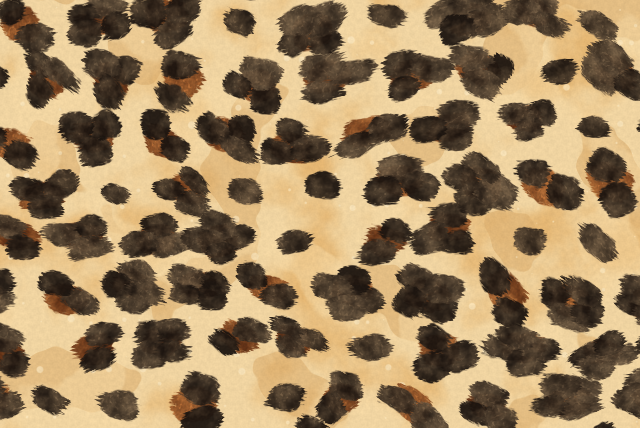
A WebGL 1 fragment shader for this pattern:

```glsl
precision highp float;
// Watercolour leopard rosettes: dry-brushed dark dabs around rust centres on a cream wash.

uniform vec2 u_resolution;

#define CELL vec2(0.170, 0.126)      // spacing of the rosettes, canvas height = 1
#define DAB_AXES vec2(0.043, 0.030)  // half axes of a dark dab
#define RING vec2(0.041, 0.033)      // distance of the dabs from the centre
#define SOLO_SHARE 0.27              // share of spots that are a single dab
#define TILT -0.15                   // main stroke direction
#define INK_DEEP vec3(0.11, 0.08, 0.06)
#define INK_PALE vec3(0.42, 0.34, 0.25)
#define RUST_DEEP vec3(0.35, 0.16, 0.06)
#define RUST_PALE vec3(0.68, 0.41, 0.20)
#define CREAM vec3(0.94, 0.83, 0.63)
#define TAN vec3(0.85, 0.67, 0.42)
#define OCHRE vec3(0.88, 0.68, 0.40)

vec2 hash2(vec2 p) {
    vec3 q = fract(p.xyx * vec3(0.1031, 0.1030, 0.0973));
    q += dot(q, q.yzx + 33.33);
    return fract((q.xx + q.yz) * q.zy);
}

float corner(vec2 i, vec2 f, vec2 o) {
    float a = 6.2832 * hash2(i + o).x;
    return dot(vec2(cos(a), sin(a)), f - o);
}

// Gradient noise, about -1 to 1
float noise(vec2 p) {
    vec2 i = floor(p), f = p - i;
    vec2 w = f * f * f * (f * (f * 6.0 - 15.0) + 10.0);
    float low = mix(corner(i, f, vec2(0, 0)), corner(i, f, vec2(1, 0)), w.x);
    float high = mix(corner(i, f, vec2(0, 1)), corner(i, f, vec2(1, 1)), w.x);
    return 1.4 * mix(low, high, w.y);
}

float fbm(vec2 p) {
    return 0.55 * noise(p) + 0.3 * noise(p * 2.1 + 17.0) + 0.15 * noise(p * 4.3 + 41.0);
}

vec2 rotate(vec2 p, float a) {
    float c = cos(a), s = sin(a);
    return vec2(c * p.x - s * p.y, s * p.x + c * p.y);
}

// One brush dab with ragged bristle ends and mottled pigment
void dab(inout vec3 col, vec2 p, vec2 axes, float tilt, vec2 seed, vec3 deep, vec3 pale) {
    vec2 l = rotate(p, -tilt), u = l / axes;
    vec2 e = pow(abs(u), vec2(2.3));
    float r = pow(e.x + e.y, 1.0 / 2.3);
    if (r > 1.5) return;

    vec2 s = l + seed * vec2(7.0, 13.0);
    float ends = smoothstep(0.3, 1.0, abs(u.x));
    float d = (r - 1.0) * min(axes.x, axes.y);
    d += 0.007 * noise(s * 22.0) + 0.002 * noise(s * 80.0);
    d += 0.006 * ends * noise(s * vec2(32.0, 210.0));

    float soft = 0.0007 + 0.8 / u_resolution.y;
    float cover = smoothstep(soft, -soft, d);
    float dry = smoothstep(0.05, 0.5, noise(s * vec2(90.0, 230.0)));
    dry *= 0.65 * smoothstep(-0.008, 0.0, d);

    float tone = 0.38 + 0.6 * (seed.y - 0.5) + 0.85 * fbm(s * 24.0);
    vec3 pigment = mix(deep, pale, clamp(tone, 0.0, 1.0));
    float speckle = smoothstep(0.2, 0.6, noise(s * 130.0)) * smoothstep(0.15, 0.7, tone);
    pigment = mix(pigment, pale * 1.25, 0.4 * speckle);
    pigment *= 1.0 + 0.12 * noise(s * 190.0);
    col = mix(col, pigment, 0.95 * cover * (1.0 - dry));
}

// Layered wash with soft blooms, hard-edged stains and pale splatter
vec3 wash(vec2 p) {
    float bloom = fbm(p * 3.4 + 5.0) + 0.25 * fbm(p * 13.0);
    vec3 col = mix(CREAM, OCHRE, 0.8 * smoothstep(-0.05, 0.5, bloom));
    float stain = noise(p * 4.6 + 31.0) + 0.12 * noise(p * 21.0);
    col = mix(col, TAN, 0.55 * smoothstep(0.30, 0.33, stain));
    float glaze = noise(p * 6.0 + 73.0) + 0.2 * fbm(p * 17.0);
    col = mix(col, CREAM * 1.02, 0.5 * smoothstep(0.2, 0.35, glaze));

    vec2 g = p * 26.0, i = floor(g), h = hash2(i + 7.0);
    float radius = 0.22 * h.x * h.x * step(0.72, h.y);
    float drop = length(g - i - 0.3 - 0.4 * hash2(i + 90.0)) - radius;
    col = mix(col, vec3(0.98, 0.91, 0.76), 0.6 * smoothstep(0.06, -0.04, drop) * step(0.01, radius));
    return col * (1.0 + 0.025 * noise(p * 95.0) + 0.02 * noise(p * 230.0));
}

// A solo dab, or a rust centre ringed by two to four dark dabs
void rosette(inout vec3 col, vec2 p, vec2 id) {
    vec2 kind = hash2(id + 11.0), form = hash2(id + 53.0), turn = hash2(id + 87.0);
    float solo = step(kind.x, SOLO_SHARE);
    float count = mix(2.0 + floor(kind.y * 2.8), 1.0, solo);
    float tilt = TILT + 0.7 * (form.x - 0.5);
    float size = mix(0.9, 1.12, form.y);
    if (solo < 0.5) {
        vec2 shift = 0.016 * (turn - 0.5);
        dab(col, p - shift, size * vec2(0.047, 0.035), tilt, form, RUST_DEEP, RUST_PALE);
    }
    for (int k = 0; k < 4; k++) {
        float n = float(k);
        if (n >= count) break;
        vec2 a = hash2(id + 37.0 * (n + 3.0)), b = hash2(id + 29.0 * (n + 6.0));
        float angle = 6.2832 * (turn.x + (n + 0.35 * (a.x - 0.5)) / count);
        vec2 at = rotate(RING * vec2(cos(angle), sin(angle)), tilt) * size * (1.0 - solo);
        vec2 axes = DAB_AXES * size * (0.82 + 0.36 * b);
        dab(col, p - at, axes, tilt + 0.8 * (a.y - 0.5), b.yx, INK_DEEP, INK_PALE);
    }
}

void main() {
    vec2 p = gl_FragCoord.xy / u_resolution.y;
    vec3 col = wash(p);

    // Loose rows: each is shifted sideways, and a slow warp bends them
    vec2 q = p + 0.03 * vec2(noise(p * 2.2 + 3.0), noise(p * 2.2 + 19.0));
    float row = floor(q.y / CELL.y);
    for (int j = -1; j <= 1; j++) {
        float y = row + float(j);
        float shift = 0.5 * y + 0.35 * hash2(vec2(y, 4.0)).x;
        float column = floor(q.x / CELL.x - shift);
        for (int i = -1; i <= 1; i++) {
            vec2 id = vec2(column + float(i), y);
            vec2 jitter = 0.24 * (hash2(id + 23.0) - 0.5);
            vec2 centre = (id + 0.5 + jitter + vec2(shift, 0.0)) * CELL;
            rosette(col, q - centre, id);
        }
    }
    gl_FragColor = vec4(clamp(col, 0.0, 1.0), 1.0);
}
```
